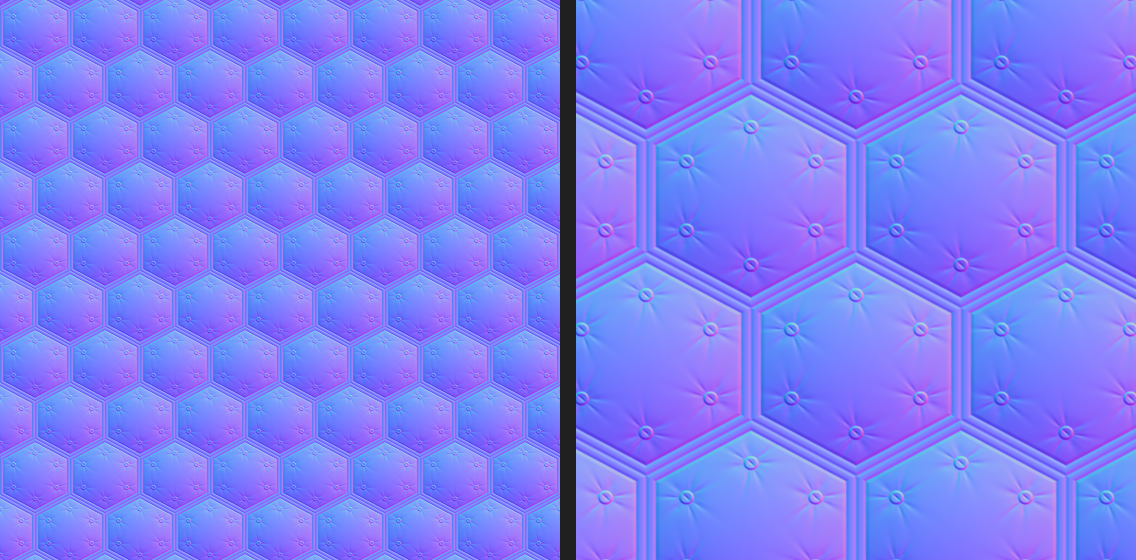
Left, the full canvas; right, a detail of the centre.
Give the GLSL for this texture map, as a WebGL 1 fragment shader.

```glsl
precision highp float;
uniform vec2 u_resolution;

#define COLUMNS 8.0
#define ROWS 10.0
#define DOME_TILT 0.75
#define FRAME_WIDTH 0.047
#define SEAM_DEPTH 0.005
#define SEAM_WIDTH 0.010
#define BUTTON_ORBIT 0.355
#define BUTTON_RADIUS 0.034
#define DIMPLE_DEPTH 0.012
#define CREASE_DEPTH 0.010
#define CREASE_REACH 0.075

const float ROW_PITCH = 0.8660254;

float bell(float x, float width) {
  float t = x / width;
  return exp(-t * t);
}

// Offset from the nearest center of a staggered hexagonal grid.
vec2 hexLocal(vec2 q) {
  vec2 period = vec2(1.0, 2.0 * ROW_PITCH);
  q.y -= 0.5 * ROW_PITCH;
  vec2 a = mod(q + 0.5 * period, period) - 0.5 * period;
  vec2 b = mod(q, period) - 0.5 * period;
  return dot(a, a) < dot(b, b) ? a : b;
}

// Distance inward from the hexagon border.
float borderDistance(vec2 p) {
  p = abs(p);
  return 0.5 - max(p.x, 0.5 * p.x + ROW_PITCH * p.y);
}

float panelMask(float border, float blur) {
  return smoothstep(FRAME_WIDTH - blur, FRAME_WIDTH + blur, border);
}

// Sewn button, the dimple it pulls, and creases fanning away from it.
float buttonRelief(vec2 p, float phase) {
  float r = length(p);
  float angle = atan(p.y, p.x + 0.00001);
  float fan = 0.5 + 0.5 * sin(7.0 * angle + phase + sin(3.0 * angle + 2.0 * phase));
  float crease = fan * fan * fan * exp(-r / CREASE_REACH) * smoothstep(0.03, 0.08, r);
  float cap = 1.0 - smoothstep(BUTTON_RADIUS - 0.010, BUTTON_RADIUS + 0.004, r);
  float thread = bell(p.x + p.y, 0.009) * bell(r, 0.022);
  return 0.010 * cap - 0.005 * thread
       - DIMPLE_DEPTH * bell(r, 0.06) - CREASE_DEPTH * crease;
}

// Fine relief of seams and upholstery; the broad dome is added as a tilt.
float relief(vec2 p) {
  float border = borderDistance(p);
  float seams = bell(border, SEAM_WIDTH) + bell(border - FRAME_WIDTH, SEAM_WIDTH);
  float buttons = 0.0;
  for (int i = 0; i < 6; i++) {
    float index = float(i);
    float angle = (index + 0.5) * 1.0471976;
    vec2 center = BUTTON_ORBIT * vec2(cos(angle), sin(angle));
    buttons += buttonRelief(p - center, 2.4 * index);
  }
  return buttons * panelMask(border, 0.012) - SEAM_DEPTH * seams;
}

void main() {
  vec2 uv = gl_FragCoord.xy / u_resolution;
  vec2 p = hexLocal(uv * vec2(COLUMNS, ROWS * ROW_PITCH));

  // Central differences spanning about one pixel also smooth the edges.
  float h = max(0.004, 0.5 * COLUMNS / u_resolution.x);
  vec2 slope = vec2(relief(p + vec2(h, 0.0)) - relief(p - vec2(h, 0.0)),
                    relief(p + vec2(0.0, h)) - relief(p - vec2(0.0, h))) / (2.0 * h);

  // Convex cushion inside a flat frame.
  vec2 tilt = DOME_TILT * p * panelMask(borderDistance(p), h) - slope;
  vec3 normal = normalize(vec3(tilt, 1.0));
  gl_FragColor = vec4(0.5 + 0.5 * normal, 1.0);
}
```
